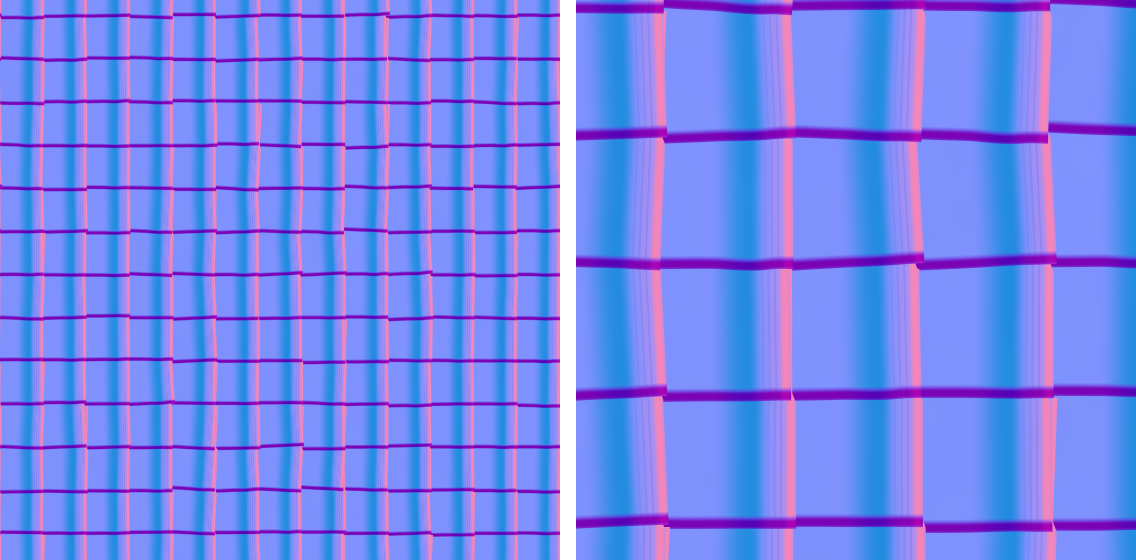
Left: the whole. Right: its middle third, enlarged.
A WebGL 1 fragment shader for this texture map:

```glsl
precision highp float;
// Tangent-space normal map of overlapping pantiles, slightly shifted and turned one by one.

uniform vec2 u_resolution;

const float TILES = 13.0;               // repeats across and down
const vec2 GRID_OFFSET = vec2(0.015, 0.585);
const vec2 MAX_SHIFT = vec2(0.03, 0.045); // in tile units
const float MAX_TURN = 0.06;            // in radians
const float EDGE_WOBBLE = 0.004;
const float TINT_VARIATION = 0.008;
const float GROOVE_FIRST = 0.785;
const float GROOVE_STEP = 0.05;
const float GROOVE_WIDTH = 0.01;

const vec3 FLAT = vec3(0.495, 0.57, 0.995);
const vec3 TROUGH = vec3(0.14, 0.55, 0.88);
const vec3 ROLL = vec3(0.66, 0.56, 0.95);
const vec3 RIM = vec3(0.95, 0.525, 0.73);
const vec3 GROOVE = vec3(0.47, 0.50, 0.94);
const vec3 LIP = vec3(0.48, 0.01, 0.71);
const vec3 LIP_FRINGE = vec3(0.46, 0.32, 0.90);

vec2 hash2(vec2 p) {
  vec2 q = vec2(dot(p, vec2(127.1, 311.7)), dot(p, vec2(269.5, 183.3)));
  return fract(sin(q) * 43758.5);
}

float gradientDot(vec2 cell, vec2 corner, vec2 f, float period) {
  vec2 g = hash2(mod(cell + corner, period) + 57.0) * 2.0 - 1.0;
  return dot(g, f - corner);
}

// Gradient noise that wraps after a whole number of cells
float gradientNoise(vec2 p, float period) {
  vec2 i = floor(p);
  vec2 f = p - i;
  vec2 u = f * f * f * (f * (f * 6.0 - 15.0) + 10.0);
  float low = mix(gradientDot(i, vec2(0.0, 0.0), f, period),
                  gradientDot(i, vec2(1.0, 0.0), f, period), u.x);
  float high = mix(gradientDot(i, vec2(0.0, 1.0), f, period),
                   gradientDot(i, vec2(1.0, 1.0), f, period), u.x);
  return mix(low, high, u.y);
}

// Signed random value: mostly small, now and then large
vec2 rareOffset(vec2 h) {
  vec2 s = h * 2.0 - 1.0;
  return s * mix(vec2(0.25), vec2(1.0), s * s);
}

// Cross section from the flat pan through the trough to the raised roll
vec3 tileProfile(float x, float pixel) {
  float trough = smoothstep(0.36, 0.65, x) * (1.0 - smoothstep(0.67, 0.79, x));
  vec3 color = mix(FLAT, TROUGH, trough);
  color = mix(color, ROLL, smoothstep(0.75, 0.91, x));

  float halfWidth = max(GROOVE_WIDTH, pixel * 0.5);
  for (int k = 0; k < 3; k++) {
    float d = abs(x - GROOVE_FIRST - GROOVE_STEP * float(k));
    float groove = 1.0 - smoothstep(halfWidth * 0.2, halfWidth * 1.2, d);
    color = mix(color, GROOVE, groove * 0.5);
  }
  float rim = smoothstep(0.905, 0.95, x);
  color = mix(color, RIM, rim);
  return mix(color, ROLL, 0.6 * smoothstep(0.975, 1.005, x));
}

// Dark lower lip, crisp below and fading upwards through a violet fringe
vec3 addLip(vec3 base, float y) {
  float troughTint = (base.r - FLAT.r) * 0.4;
  vec3 lip = LIP + vec3(troughTint, 0.0, 0.0);
  vec3 fringe = LIP_FRINGE + vec3(troughTint, 0.0, 0.0);
  vec3 color = mix(base, fringe, 1.0 - smoothstep(0.072, 0.108, y));
  color = mix(color, lip, 1.0 - smoothstep(0.052, 0.086, y));
  return mix(color, fringe, 0.5 * (1.0 - smoothstep(0.0, 0.022, y)));
}

void main() {
  vec2 grid = gl_FragCoord.xy / u_resolution * TILES - GRID_OFFSET;
  float pixel = TILES / min(u_resolution.x, u_resolution.y);
  vec2 cell = floor(grid);
  float wobble = gradientNoise(grid * 2.0, TILES * 2.0);
  vec3 color = FLAT;

  // Paint right to left, then bottom to top, so rolls and lips overlap neighbours
  for (int i = 0; i < 3; i++) {
    for (int j = 0; j < 3; j++) {
      vec2 id = cell + vec2(1.0 - float(i), float(j) - 1.0);
      vec2 key = mod(id, TILES);
      vec2 shift = rareOffset(hash2(key + 3.0)) * MAX_SHIFT;
      vec2 extra = hash2(key + 31.0);
      float turn = rareOffset(extra).x * MAX_TURN;

      vec2 p = grid - id - 0.5 - shift;
      float c = cos(turn);
      float s = sin(turn);
      p = vec2(c * p.x + s * p.y, c * p.y - s * p.x) + 0.5;
      p += wobble * EDGE_WOBBLE;

      // The lip sags a little below the trough
      float sag = smoothstep(0.35, 0.65, p.x) * (1.0 - smoothstep(0.7, 0.9, p.x));
      p.y += sag * 0.02 * (extra.y - 0.3);

      vec3 tile = tileProfile(p.x, pixel);
      tile += TINT_VARIATION * (extra.y - 0.5 + wobble * 0.5);
      tile = addLip(tile, p.y);

      // Round the upper right corner of the roll
      float corner = 0.03 * smoothstep(0.96, 1.06, p.y);
      float right = 1.0 - smoothstep(-0.7, 0.7, (p.x + corner - 1.0) / pixel);
      float bottom = smoothstep(-0.7, 0.7, p.y / pixel);
      color = mix(color, tile, right * bottom);
    }
  }
  gl_FragColor = vec4(clamp(color, 0.0, 1.0), 1.0);
}
```
